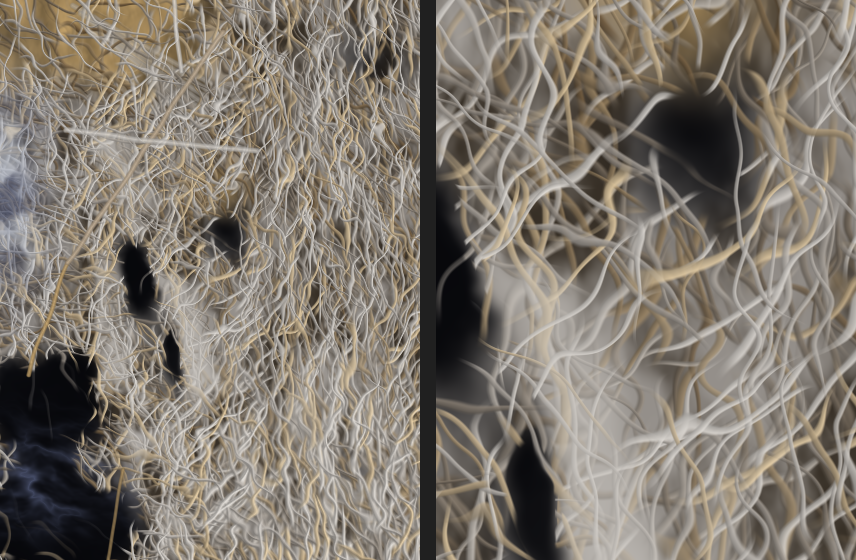
Left, the full canvas; right, a detail of the centre.
Write a Shadertoy shader that draws this texture.

```glsl
#define LAYERS 17
#define FIBRE_WIDTH 0.0021
#define CURL 0.022
#define SPREAD 2.3
#define PALE vec3(0.80, 0.785, 0.765)
#define GREY vec3(0.55, 0.53, 0.51)
#define BROWN vec3(0.36, 0.31, 0.25)
#define AMBER vec3(0.64, 0.53, 0.35)
#define BLUE vec3(0.29, 0.32, 0.43)
#define VOID vec3(0.025, 0.027, 0.04)

float hash(vec2 p) {
    return fract(sin(dot(p, vec2(127.1, 311.7))) * 43758.5453);
}

float noise(vec2 p) {
    vec2 i = floor(p), f = fract(p);
    f = f * f * (3.0 - 2.0 * f);
    return mix(mix(hash(i), hash(i + vec2(1, 0)), f.x),
               mix(hash(i + vec2(0, 1)), hash(i + vec2(1, 1)), f.x), f.y);
}

float fbm(vec2 p) {
    float sum = 0.0, amp = 0.53;
    for (int i = 0; i < 4; i++) {
        sum += amp * noise(p);
        p = mat2(1.6, 1.2, -1.2, 1.6) * p + 7.3;
        amp *= 0.5;
    }
    return sum;
}

float blob(vec2 p, vec2 centre, vec2 radius) {
    vec2 d = (p - centre) / radius;
    return exp(-dot(d, d));
}

float segment(vec2 p, vec2 a, vec2 b) {
    vec2 ab = b - a;
    return length(p - a - ab * clamp(dot(p - a, ab) / dot(ab, ab), 0.0, 1.0));
}

// Soft, wide bundles of fibre running down to the right
float bundles(vec2 p) {
    float d = min(segment(p, vec2(0.20, 0.74), vec2(0.33, 0.45)),
                  segment(p, vec2(0.33, 0.45), vec2(0.36, 0.30)));
    d = min(d, segment(p, vec2(0.15, 0.55), vec2(0.22, 0.28)));
    d = min(d, segment(p, vec2(0.22, 0.28), vec2(0.33, 0.03)));
    return 1.0 - smoothstep(0.008, 0.045, d);
}

// Open dark places between the bundles
float gaps(vec2 p) {
    float g = 1.2 * blob(p, vec2(0.08, 0.28), vec2(0.12, 0.10));
    g += 1.3 * blob(p, vec2(0.09, 0.06), vec2(0.17, 0.10));
    g += 0.9 * blob(p, vec2(0.245, 0.51), vec2(0.04, 0.10));
    g += 0.8 * blob(p, vec2(0.31, 0.36), vec2(0.04, 0.08));
    g += 0.7 * blob(p, vec2(0.41, 0.59), vec2(0.06, 0.08));
    g += 0.5 * blob(p, vec2(0.66, 0.90), vec2(0.13, 0.10));
    g += 0.45 * blob(p, vec2(0.63, 0.16), vec2(0.08, 0.06));
    return g * (1.0 - 0.75 * bundles(p));
}

float flow(vec2 p) {
    return mix(-0.5, -0.1, smoothstep(0.25, 0.45, p.x)) + 0.9 * (noise(p * 5.0) - 0.5);
}

// One scattered layer of short bent fibres
vec3 fibreLayer(vec3 col, vec2 p, float cell, float front, float seed, float cover, float soft) {
    vec2 q = p + CURL * (vec2(noise(p * 34.0 + seed), noise(p * 34.0 + seed + 41.0)) - 0.5);
    vec2 id = floor(q / cell);
    float spread = SPREAD * mix(1.0, 0.55, smoothstep(0.35, 0.55, p.x));
    for (int k = 0; k < 9; k++) {
        vec2 c = id + vec2(k % 3 - 1, k / 3 - 1);
        float a = hash(c + seed), b = hash(c + seed + 17.3), t = hash(c + seed + 31.7);
        vec2 centre = (c + vec2(a, b)) * cell;
        float angle = flow(centre) + spread * (t - 0.5);
        vec2 dir = vec2(sin(angle), cos(angle)), d = q - centre;
        float along = dot(d, dir) / cell;
        float across = dot(d, vec2(dir.y, -dir.x)) + (b - 0.5) * along * along * cell * 0.7;
        float w = FIBRE_WIDTH * mix(0.5, 1.4, a * b + 0.2 * t);
        float mask = 1.0 - smoothstep(w * 0.5, w + soft, abs(across));
        mask *= 1.0 - smoothstep(0.55, 0.95, abs(along));
        mask *= smoothstep(0.0, 0.12, cover - hash(c + seed + 53.9));
        vec3 tint = mix(mix(BROWN, GREY, front), PALE, clamp(front * 0.8 + t - 0.45, 0.0, 1.0));
        tint = mix(tint, tint * vec3(1.04, 0.95, 0.78), step(0.72, b));
        tint *= 0.94 + 0.2 * clamp(across / w, -1.0, 1.0);
        col = mix(col, tint, mask * 0.88);
    }
    return col;
}

vec3 rod(vec3 col, vec2 p, vec2 a, vec2 b, float w, vec3 tint, float opacity) {
    float d = segment(p, a, b);
    float mask = 1.0 - smoothstep(w * 0.6, w + 1.0 / iResolution.y, d);
    return mix(col, tint * (1.1 - 0.3 * d / w), mask * opacity);
}

void mainImage(out vec4 fragColor, in vec2 fragCoord) {
    vec2 p = fragCoord / iResolution.y;
    vec2 wp = p + 0.045 * (vec2(fbm(p * 14.0), fbm(p * 14.0 + 9.0)) - 0.5);
    float gap = smoothstep(0.2, 0.75, gaps(wp));
    float cloud = fbm(p * vec2(26.0, 15.0));

    // Matted ground, amber husk and dark gaps
    vec3 col = mix(BROWN * 0.6, GREY, smoothstep(0.25, 0.7, cloud));
    float husk = smoothstep(0.80, 0.90, wp.y) * (1.0 - smoothstep(0.30, 0.46, wp.x));
    col = mix(col, AMBER * (0.45 + 0.9 * cloud), husk);
    col = mix(col, VOID, gap);
    col = mix(col, AMBER * (0.5 + cloud), blob(wp, vec2(0.39, 0.67), vec2(0.05, 0.04)));

    // Blurred blue wisps at the lower left
    float wisp = pow(1.0 - abs(2.0 * fbm(wp * vec2(7.0, 22.0) + 4.0 * p.x) - 1.0), 4.0);
    col = mix(col, BLUE * 1.2, wisp * 0.75 * blob(p, vec2(0.06, 0.14), vec2(0.16, 0.08)));

    // Smooth translucent bristles
    for (int i = 0; i < 6; i++) {
        float s = float(i) * 0.014;
        col = rod(col, p, vec2(0.13 + s, 0.99 - s), vec2(0.45, 0.81 - s * 1.3), 0.005, PALE * 0.85, 0.5);
    }

    // Fibres from back to front
    float cover = mix(0.88, 0.06, gap) * mix(1.0, 0.4, husk);
    float blur = 0.0035 * smoothstep(0.45, 0.1, p.y) * smoothstep(0.2, 0.5, p.x);
    for (int i = 0; i < LAYERS; i++) {
        float front = float(i) / float(LAYERS - 1);
        float cell = mix(0.055, 0.085, hash(vec2(float(i), 3.0)));
        float soft = 1.0 / iResolution.y + blur + 0.0015 * (1.0 - front);
        col = fibreLayer(col, p, cell, front, float(i) * 13.7, cover, soft);
    }

    // Pale haze over the bundles, the lower mat and the left rim
    float haze = 0.45 * bundles(wp) + 0.3 * blob(p, vec2(0.48, 0.26), vec2(0.22, 0.20));
    col = mix(col, PALE, haze * smoothstep(0.25, 0.65, cloud) * (1.0 - 0.7 * gap));
    float rim = blob(wp, vec2(0.01, 0.65), vec2(0.07, 0.17));
    col = mix(col, mix(BLUE, vec3(0.74, 0.77, 0.83), smoothstep(0.3, 0.65, fbm(p * 17.0))), rim * 0.75);

    // Long stray fibres on top
    vec2 sway = p + 0.008 * (vec2(noise(p * 16.0), noise(p * 16.0 + 5.0)) - 0.5);
    col = rod(col, sway, vec2(0.05, 0.33), vec2(0.12, 0.53), 0.0035, AMBER * 1.1, 0.85);
    col = rod(col, sway, vec2(0.12, 0.53), vec2(0.40, 0.94), 0.0045, vec3(0.68, 0.61, 0.52), 0.85);
    col = rod(col, sway, vec2(0.12, 0.765), vec2(0.46, 0.73), 0.005, PALE * 0.95, 0.75);
    col = rod(col, sway, vec2(0.31, 1.0), vec2(0.325, 0.87), 0.004, PALE, 0.8);
    col = rod(col, sway, vec2(0.19, 0.0), vec2(0.22, 0.16), 0.003, AMBER, 0.7);

    fragColor = vec4(clamp(col, 0.0, 1.0), 1.0);
}
```
